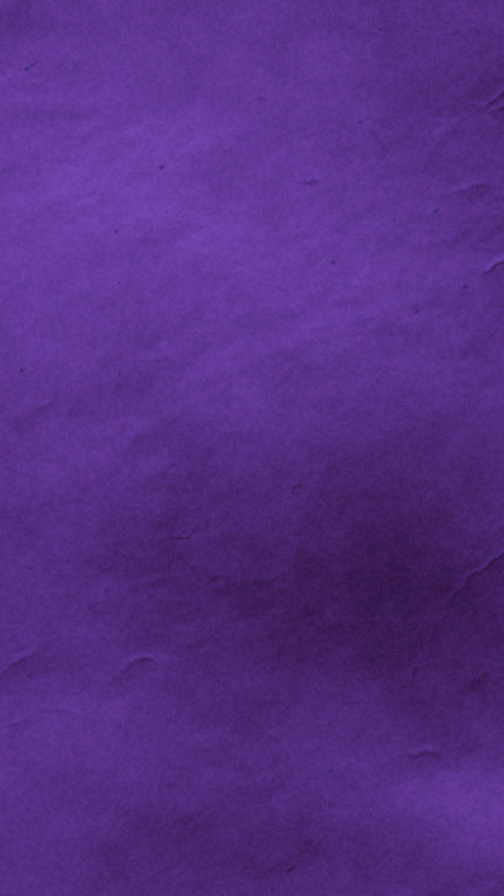
A WebGL 2 fragment shader for this texture:

```glsl
#version 300 es
precision highp float;
uniform vec2 u_resolution;
out vec4 fragColor;

float hash(vec2 p) {
    vec3 q = fract(p.xyx * vec3(0.1031, 0.103, 0.0973));
    q += dot(q, q.yzx + 33.33);
    return fract((q.x + q.y) * q.z);
}

float noise(vec2 p) {
    vec2 i = floor(p), f = fract(p);
    f = f * f * (3.0 - 2.0 * f);
    return mix(mix(hash(i), hash(i + vec2(1, 0)), f.x),
               mix(hash(i + vec2(0, 1)), hash(i + 1.0), f.x), f.y);
}

mat2 rotation(float a) {
    return mat2(cos(a), -sin(a), sin(a), cos(a));
}

float fbm(vec2 p) {
    float sum = 0.0, amp = 0.5;
    for (int i = 0; i < 5; i++) {
        sum += amp * noise(p);
        p = rotation(0.6) * p * 2.03 + 17.3;
        amp *= 0.5;
    }
    return sum;
}

float blob(vec2 p, vec2 radius) {
    p /= radius;
    return exp(-dot(p, p));
}

// Broad pools of light and shade
float lighting(vec2 p) {
    p += 0.10 * (vec2(fbm(p * 6.0), fbm(p * 6.0 + 40.0)) - 0.48);
    float t = 0.44;
    t += 0.56 * blob(p - vec2(0.17, 0.76), vec2(0.34, 0.23));
    t -= 0.40 * blob(rotation(0.35) * (p - vec2(0.36, 0.36)), vec2(0.28, 0.12));
    t -= 0.28 * blob(p - vec2(0.54, 0.30), vec2(0.14, 0.16));
    t -= 0.24 * blob(p - vec2(0.53, 0.87), vec2(0.16, 0.14));
    t -= 0.26 * blob(p - vec2(0.28, 0.04), vec2(0.18, 0.05));
    t += 0.42 * blob(p - vec2(0.55, 0.11), vec2(0.11, 0.06));
    t += 0.14 * blob(p - vec2(0.07, 0.19), vec2(0.14, 0.16));
    return t + 0.38 * (fbm(p * vec2(7.0, 11.0) + 5.0) - 0.48);
}

// Surface height, stretched along the rising diagonal
float relief(vec2 p) {
    p += 0.02 * vec2(noise(p * 24.0), noise(p * 24.0 + 50.0));
    return fbm(rotation(0.35) * p * vec2(18.0, 34.0) + 9.0);
}

// Ragged folds: a dark groove, a lit lip and a soft shadow below
float creases(vec2 p) {
    float sum = 0.0;
    vec2 wobble = 0.045 * (vec2(fbm(p * 20.0), fbm(p * 20.0 + 71.0)) - 0.48);
    for (int i = 0; i < 34; i++) {
        float k = float(i) * 7.0 + 3.0;
        vec2 center = vec2(hash(vec2(k, 1.0)), hash(vec2(k, 2.0)));
        // Longer folds gather towards the left and right edges
        float large = step(23.5, float(i));
        center.x = mix(center.x, smoothstep(0.35, 0.65, center.x), large);
        vec2 q = p + wobble - center * vec2(0.5625, 1.0);
        q = rotation(mix(0.1, 0.75, hash(vec2(k, 3.0)))) * q;
        float len = mix(0.012, 0.07, large) * mix(0.6, 1.3, hash(vec2(k, 4.0)));
        float width = mix(0.0018, 0.0026, large);
        float groove = exp(-pow(q.y / width, 2.0));
        float lip = exp(-pow((q.y - 2.0 * width) / (1.5 * width), 2.0));
        float shade = exp(-pow((q.y + 0.009) / 0.012, 2.0));
        float fade = exp(-pow(q.x / len, 2.0)) * mix(0.4, 1.0, hash(vec2(k, 5.0)));
        sum += fade * (0.36 * large * lip + 0.08 * lip - 0.50 * groove - 0.20 * large * shade);
    }
    return sum * smoothstep(0.2, 0.65, noise(p * 38.0));
}

// Sparse dark flecks, one candidate per cell
float flecks(vec2 p) {
    vec2 cell = floor(p * 18.0);
    vec2 center = 0.2 + 0.6 * vec2(hash(cell + 11.0), hash(cell + 23.0));
    vec2 d = rotation(0.5) * (fract(p * 18.0) - center);
    float size = mix(0.02, 0.05, hash(cell + 37.0));
    float edge = length(d * vec2(0.8, 1.2)) + 0.04 * (noise(p * 300.0) - 0.5);
    return step(0.9, hash(cell + 51.0)) * (1.0 - smoothstep(size * 0.2, size * 1.5, edge));
}

void main() {
    vec2 p = gl_FragCoord.xy / u_resolution.y;

    float tone = lighting(p);
    vec2 tilt = vec2(-0.0015, 0.003);
    float slope = relief(p + tilt) - relief(p - tilt);
    tone -= 0.65 * slope * mix(0.35, 1.0, smoothstep(0.35, 0.75, noise(p * 6.0 + 3.0)));
    tone += creases(p);

    // Cloudy mottling and fine fibre grain
    tone += 0.24 * (fbm(p * vec2(32.0, 38.0) + 21.0) - 0.48);
    tone += 0.13 * (noise(p * 190.0) - 0.5) + 0.24 * (noise(p * 430.0 + 8.0) - 0.5);

    vec3 color = mix(vec3(0.25, 0.122, 0.37), vec3(0.42, 0.245, 0.645), clamp(tone, -0.3, 1.2));
    color.b += 0.015 * (1.0 - pow(2.0 * clamp(tone, 0.0, 1.0) - 1.0, 2.0));
    color.r += 0.025 * (noise(p * 260.0 + 31.0) - 0.5);
    color = mix(color, vec3(0.14, 0.16, 0.36), 0.6 * flecks(p));
    fragColor = vec4(color, 1.0);
}
```
